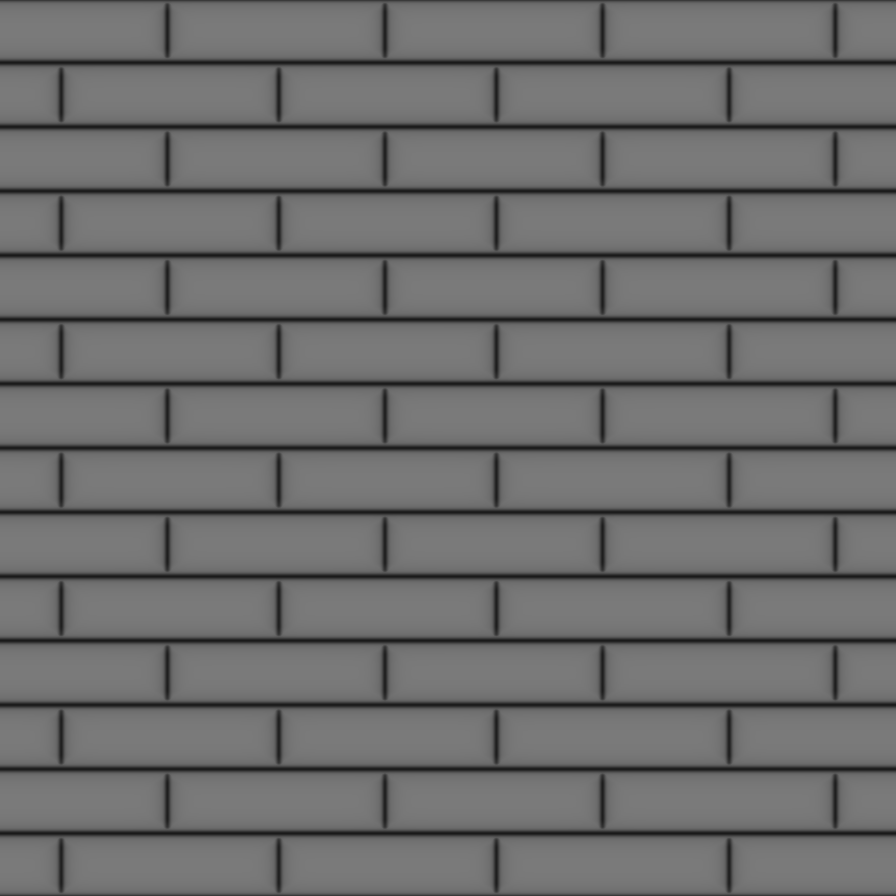
Give the GLSL for this pattern, as a WebGL 1 fragment shader.

```glsl
precision highp float;
// Running-bond wall of smooth grey bricks with thin dark joints.
// Fourteen courses alternate between two offsets; each joint is a dark
// core with a soft bevel shade, and upright joints taper at their ends.
uniform vec2 u_resolution;

// Darkness across a joint: a narrow core plus a wide bevel falloff
float jointCore(float d, float width) {
  return exp(-d * d / (width * width));
}

float bevelShade(float d) {
  return exp(-d / 6.0);
}

void main() {
  // The canvas spans 768 units in each direction
  vec2 p = gl_FragCoord.xy / u_resolution * 768.0;

  // Courses, counted from the middle of the wall
  float course = (p.y - 384.0) / 55.05;
  float courseDist = min(fract(course), 1.0 - fract(course)) * 55.05;
  float shift = mod(floor(course), 2.0) * 91.0;

  // Nearest of the four upright joints; the last brick is a little longer
  float uprightDist = 768.0;
  for (int i = 0; i < 4; i++) {
    float k = float(i);
    float jointX = 143.5 + 186.5 * k + 13.0 * step(2.5, k) - shift;
    uprightDist = min(uprightDist, abs(p.x - jointX));
  }

  // Bed joints run unbroken, upright joints fade out towards them
  float bed = 0.26 * jointCore(courseDist, 2.6) + 0.12 * bevelShade(courseDist);
  float upright = 0.23 * jointCore(uprightDist, 2.5) * smoothstep(1.5, 6.0, courseDist)
                + 0.13 * bevelShade(uprightDist) * smoothstep(1.5, 13.0, courseDist);

  float grey = 0.48 - max(bed, upright) - 0.3 * min(bed, upright);
  gl_FragColor = vec4(vec3(grey), 1.0);
}
```
